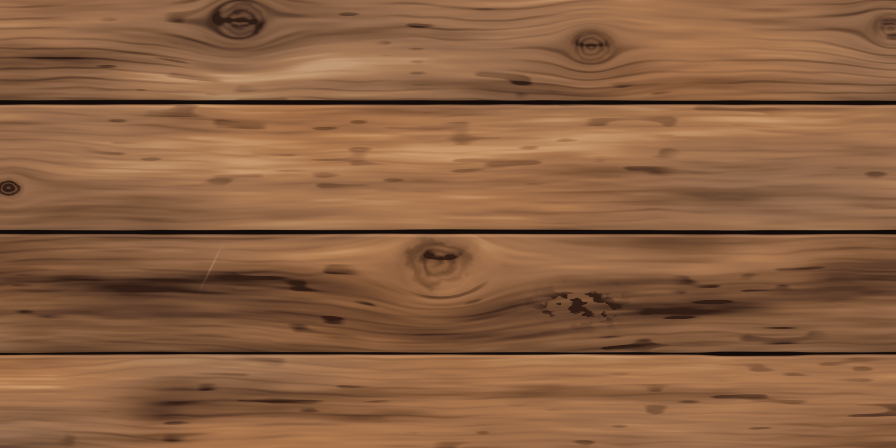
A Shadertoy shader for this texture:

```glsl
// Four weathered brown wooden planks with knots, stains, cracks and dark seams.

float hash(vec2 p) {
    vec3 q = fract(vec3(p.xyx) * 0.1031);
    q += dot(q, q.yzx + 33.33);
    return fract((q.x + q.y) * q.z);
}

float noise(vec2 p) {
    vec2 i = floor(p), f = fract(p);
    f = f * f * (3.0 - 2.0 * f);
    return mix(mix(hash(i), hash(i + vec2(1, 0)), f.x),
               mix(hash(i + vec2(0, 1)), hash(i + vec2(1, 1)), f.x), f.y);
}

float fbm(vec2 p) {
    float sum = 0.0, amp = 0.54;
    for (int i = 0; i < 4; i++) {
        sum += amp * noise(p);
        p = p * 2.0 + 19.7;
        amp *= 0.5;
    }
    return sum;
}

// Soft elliptical blob
float spot(vec2 p, vec2 center, vec2 radius) {
    vec2 d = (p - center) / radius;
    return exp(-dot(d, d));
}

// Seam heights, from the bottom up
const float seams[3] = float[3](0.211, 0.482, 0.771);

int plankAt(float y) {
    int id = 0;
    for (int i = 0; i < 3; i++) id += int(step(seams[i], y));
    return id;
}

// Tone 0..1 to wood colour, dark to light
vec3 woodColor(float tone) {
    vec3 ramp[6] = vec3[6](vec3(0.16, 0.09, 0.06), vec3(0.36, 0.24, 0.17),
                           vec3(0.48, 0.33, 0.22), vec3(0.58, 0.41, 0.29),
                           vec3(0.66, 0.47, 0.32), vec3(0.76, 0.59, 0.43));
    vec3 color = ramp[0];
    for (int i = 1; i < 6; i++)
        color = mix(color, ramp[i], clamp(tone * 5.0 - float(i - 1), 0.0, 1.0));
    return color;
}

void mainImage(out vec4 fragColor, in vec2 fragCoord) {
    vec2 p = fragCoord / iResolution.y;
    p.x = fragCoord.x / iResolution.x * 2.0;
    float px = 1.0 / iResolution.y;
    int plank = plankAt(p.y);
    vec2 shift = vec2(7.3, 13.1) * float(plank);

    // Knots: x, y, radius, darkness; the grain flows round them
    vec4 knots[5] = vec4[5](vec4(0.534, 0.956, 0.042, 0.32), vec4(1.32, 0.896, 0.036, 0.30),
                            vec4(1.99, 0.935, 0.034, 0.22), vec4(0.02, 0.581, 0.023, 0.75),
                            vec4(0.984, 0.41, 0.062, 0.42));
    float grainY = p.y + 0.022 * (fbm(p * vec2(2.5, 4.0) + shift) - 0.5);
    float knotDark = 0.0;
    for (int i = 0; i < 5; i++) {
        vec4 k = knots[i];
        if (plankAt(k.y) != plank) continue;
        vec2 d = (p - k.xy) * vec2(0.7, 1.0);
        float r2 = dot(d, d), a2 = k.z * k.z;
        grainY -= d.y * 2.0 * a2 / (r2 + a2);
        float r = sqrt(r2) / k.z + 0.7 * (fbm(p * vec2(22, 30)) - 0.5);
        float rings = 0.75 + 0.25 * cos(r * 17.0);
        knotDark += k.w * rings * (1.0 - smoothstep(0.45, 1.25, r));
    }

    // Grain: broad bands, streaks and fine fibres
    vec2 g = vec2(p.x, grainY);
    float broad = fbm(g * vec2(1.6, 9.0) + shift);
    float streak = fbm(g * vec2(2.5, 42.0) + shift);
    float fiber = noise(g * vec2(10.0, 150.0) + shift);
    float baseTone[4] = float[4](0.55, 0.39, 0.68, 0.56);
    float tone = baseTone[plank] + 0.8 * (broad - 0.5) + 0.6 * (streak - 0.5)
               + 0.18 * (fiber - 0.5);

    // Growth lines, strongest on the top plank
    float ring = abs(fract(grainY * 44.0 + 2.2 * fbm(g * vec2(2.0, 6.0) + shift)) - 0.5);
    float lineFade = smoothstep(0.3, 0.65, noise(p * vec2(4.0, 9.0) + shift));
    tone -= (plank == 3 ? 0.22 : 0.1) * lineFade * (1.0 - smoothstep(0.02, 0.2, ring));

    // Dark stains, then sunlit areas
    vec4 stains[7] = vec4[7](vec4(0.26, 0.36, 0.30, 0.07), vec4(1.88, 0.36, 0.13, 0.07),
                             vec4(1.53, 0.32, 0.16, 0.04), vec4(0.10, 0.86, 0.16, 0.035),
                             vec4(1.70, 0.55, 0.26, 0.035), vec4(1.20, 0.13, 0.25, 0.03),
                             vec4(0.36, 0.08, 0.07, 0.07));
    float patchy = fbm(g * vec2(6.0, 24.0) + 5.0);
    for (int i = 0; i < 7; i++)
        tone -= (0.08 + 0.28 * patchy) * spot(p, stains[i].xy, stains[i].zw);
    tone += 0.2 * spot(p, vec2(1.75, 0.88), vec2(0.4, 0.09));
    tone += 0.14 * spot(p, vec2(1.15, 0.69), vec2(0.6, 0.06));
    tone -= knotDark;

    // Short checks and a rough worn patch
    float checks = smoothstep(0.74, 0.92, noise(g * vec2(13.0, 85.0) + shift + 3.0));
    tone -= 0.3 * checks * smoothstep(0.52, 0.7, noise(p * vec2(3.0, 8.0) + 31.0));
    float worn = smoothstep(0.5, 0.65, fbm(p * vec2(35.0, 70.0)));
    tone -= 0.6 * worn * spot(p, vec2(1.294, 0.318), vec2(0.075, 0.035));

    vec3 color = woodColor(clamp(tone, 0.03, 1.0));
    color *= mix(vec3(0.97, 1.0, 1.05), vec3(1.04, 0.99, 0.91), noise(p * vec2(2.0, 5.0) + shift));

    // Thin pale scratch
    float scratch = abs(p.x - 0.47 - 0.5 * (p.y - 0.4));
    color += 0.09 * (1.0 - smoothstep(0.001, 0.002 + px, scratch)) * spot(p, vec2(0.47, 0.4), vec2(0.04));

    // Seams: shaded edge, pale lip below, dark gap of uneven width
    for (int i = 0; i < 3; i++) {
        float d = p.y - seams[i] - 0.002 * (noise(vec2(p.x * 3.0, float(i) * 9.0)) - 0.5);
        float width = (i == 0 ? 0.0012 : 0.0034) + 0.0012 * noise(vec2(p.x * 14.0, float(i) + 4.0));
        if (i == 0) width += 0.0025 * smoothstep(1.55, 1.62, p.x) * (1.0 - smoothstep(1.75, 1.83, p.x));
        color *= 1.0 - 0.3 * exp(-abs(d) / 0.01);
        color += vec3(0.13, 0.10, 0.08) * exp(-pow((d + width + 0.005) / 0.003, 2.0));
        color = mix(color, vec3(0.07, 0.04, 0.03), 1.0 - smoothstep(width - px * 0.5, width + px, abs(d)));
    }
    fragColor = vec4(color, 1.0);
}
```
